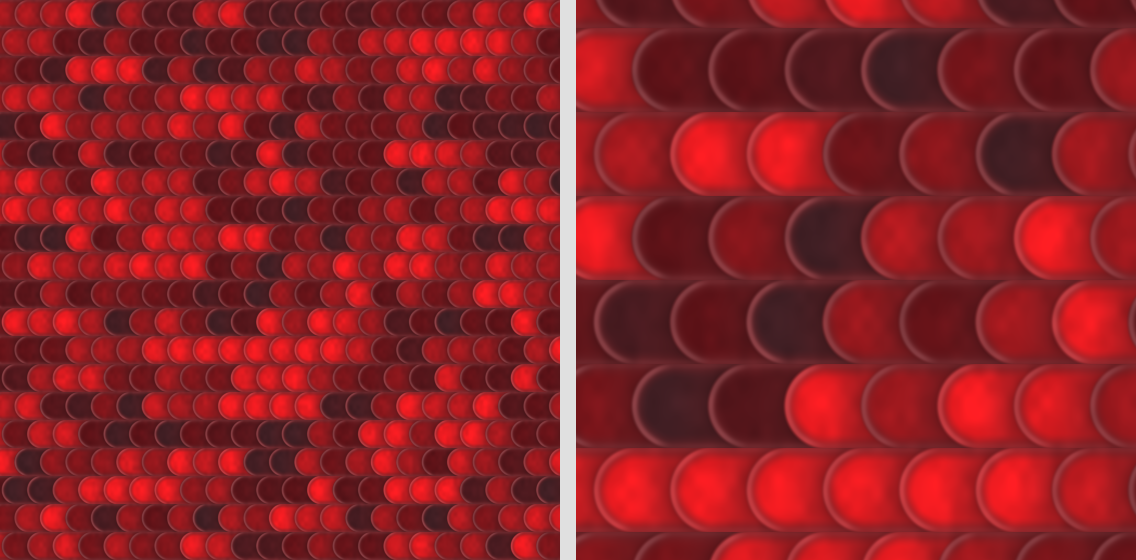
Left: the whole. Right: its middle third, enlarged.
A WebGL 2 fragment shader for this pattern:

```glsl
#version 300 es
precision highp float;
// Rows of overlapping rounded scales that point left, in random reds.
// Each row stacks capsules from left to right; alternate rows shift by half
// a scale. Every scale has a pale rim, soft shading and a hashed tone.

uniform vec2 u_resolution;
out vec4 fragColor;

const vec2 REPEATS = vec2(22.0, 20.0);
const float FIRST_EDGE = 0.06;      // left edge of the first scale, in repeats
const float RADIUS = 0.0258;
const float RIM_WIDTH = 0.0021;

const vec3 CHARCOAL = vec3(0.25, 0.12, 0.14);
const vec3 MAROON = vec3(0.36, 0.07, 0.09);
const vec3 CRIMSON = vec3(0.66, 0.10, 0.12);
const vec3 SCARLET = vec3(0.95, 0.11, 0.13);
const vec3 GROOVE = vec3(0.43, 0.14, 0.16);
const vec3 RIM = vec3(0.57, 0.27, 0.29);

float hash(vec2 p) {
    return fract(sin(dot(p, vec2(127.1, 311.7))) * 43758.5453);
}

float valueNoise(vec2 p) {
    vec2 i = floor(p);
    vec2 f = fract(p);
    f = f * f * (3.0 - 2.0 * f);
    float low = mix(hash(i), hash(i + vec2(1.0, 0.0)), f.x);
    float high = mix(hash(i + vec2(0.0, 1.0)), hash(i + vec2(1.0)), f.x);
    return mix(low, high, f.y);
}

// Tone of one scale: its own hash blended with that of a short run in its row
float scaleTone(vec2 cell) {
    float offset = 7.0 * hash(vec2(cell.y, 5.0));
    float run = hash(vec2(floor((cell.x + offset) / 3.0), cell.y + 31.0));
    return smoothstep(0.08, 0.92, mix(hash(cell), run, 0.45));
}

vec3 toneColor(float tone) {
    vec3 color = mix(CHARCOAL, MAROON, smoothstep(0.0, 0.22, tone));
    color = mix(color, CRIMSON, smoothstep(0.2, 0.65, tone));
    return mix(color, SCARLET, smoothstep(0.6, 0.92, tone));
}

// Distance to a disc that extends without end to the right
float capsuleDistance(vec2 p, float radius) {
    return length(vec2(min(p.x, 0.0), p.y)) - radius;
}

// Surface of one scale at p, measured from the centre of its round end
vec3 shadeScale(vec2 p, float dist, float tone) {
    vec3 base = toneColor(tone);
    float body = smoothstep(0.0, 0.010, -dist);
    float rightFade = smoothstep(-0.006, 0.024, p.x);
    vec3 color = mix(GROOVE, base, 0.25 + 0.75 * body);
    color = mix(color, GROOVE, 0.4 * rightFade);

    // Gentle bulge of light in the middle of the visible part
    float glow = exp(-dot(p, p) / 0.00016);
    color *= 0.95 + 0.10 * glow;

    // Pale line inside the round end, fading towards the row seams
    float facing = smoothstep(0.0, 0.55, -p.x / RADIUS);
    float line = (dist + 0.0018) / RIM_WIDTH;
    vec3 rimColor = mix(RIM, base + vec3(0.0, 0.13, 0.13), 0.65 * tone);
    return mix(color, rimColor, 0.8 * exp(-line * line) * (0.25 + 0.75 * facing));
}

void main() {
    vec2 uv = gl_FragCoord.xy / u_resolution.y;
    float soft = max(0.0013, 0.75 / u_resolution.y);

    // Row and column of the scale below this point
    float row = floor(uv.y * REPEATS.y);
    float start = FIRST_EDGE + 0.5 * mod(row, 2.0);
    float column = floor(uv.x * REPEATS.x - start);
    float rowCentre = (row + 0.5) / REPEATS.y;

    // Lay neighbouring scales from left to right, each shading the one below
    vec3 color = GROOVE;
    for (int k = -1; k <= 1; k++) {
        vec2 cell = vec2(column + float(k), row);
        vec2 centre = vec2((cell.x + start) / REPEATS.x + RADIUS, rowCentre);
        vec2 p = uv - centre;
        float dist = capsuleDistance(p, RADIUS);
        float cover = 1.0 - smoothstep(-soft, soft, dist);
        color *= 1.0 - 0.2 * exp(-max(dist, 0.0) / 0.005);
        color = mix(color, shadeScale(p, dist, scaleTone(cell)), cover);
    }

    // Faint mottled wear
    color *= 0.94 + 0.12 * valueNoise(uv * vec2(150.0, 110.0));
    fragColor = vec4(color, 1.0);
}
```
